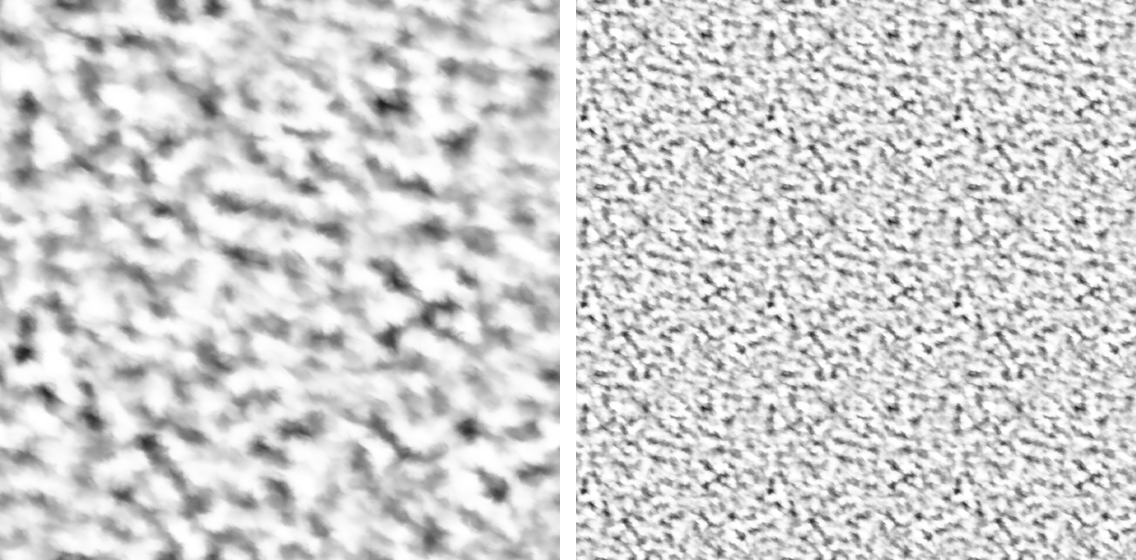
Left, the tile; right, the same tile 3 across and 3 down.
Give the GLSL for this texture map, as a Shadertoy shader.

```glsl
const float TAU = 6.2831853;

// Wraps a lattice cell; each horizontal repeat also shifts rows by the shear
ivec2 wrapCell(ivec2 cell, ivec2 period, int shear) {
    int turn = int(floor(float(cell.x) / float(period.x)));
    cell -= turn * ivec2(period.x, shear);
    int row = cell.y - period.y * int(floor(float(cell.y) / float(period.y)));
    return ivec2(cell.x, row);
}

// Integer hash to 0..1
float hash(ivec2 cell, int seed) {
    uint h = uint(cell.x) * 1597334677u ^ uint(cell.y) * 3812015801u;
    h ^= uint(seed) * 2654435769u;
    h = (h ^ (h >> 16)) * 2146121005u;
    h = (h ^ (h >> 15)) * 2221713035u;
    h ^= h >> 16;
    return float(h & 0xffffffu) / 16777216.0;
}

// Slope at one lattice corner, in a random direction
float corner(ivec2 cell, vec2 offset, ivec2 period, int shear, int seed) {
    float angle = TAU * hash(wrapCell(cell, period, shear), seed);
    return dot(vec2(cos(angle), sin(angle)), offset);
}

// Tiling gradient noise on a tilted lattice
float noise(vec2 uv, ivec2 period, int shear, int seed) {
    vec2 p = uv * vec2(period) + vec2(0.0, uv.x * float(shear));
    ivec2 cell = ivec2(floor(p));
    vec2 f = fract(p);
    vec2 s = f * f * f * (f * (f * 6.0 - 15.0) + 10.0);
    float a = corner(cell, f, period, shear, seed);
    float b = corner(cell + ivec2(1, 0), f - vec2(1, 0), period, shear, seed);
    float c = corner(cell + ivec2(0, 1), f - vec2(0, 1), period, shear, seed);
    float d = corner(cell + ivec2(1, 1), f - vec2(1, 1), period, shear, seed);
    return mix(mix(a, b, s.x), mix(c, d, s.x), s.y);
}

// Folded noise: sharp creases at several scales, centred near zero
float creases(vec2 uv, int seed) {
    float sum = -0.3;
    float gain = 1.0;
    ivec2 period = ivec2(20, 26);
    int shear = 6;
    for (int i = 0; i < 4; i++) {
        sum += gain * abs(noise(uv, period, shear, seed + i));
        gain *= 0.45;
        period *= 2;
        shear *= 2;
    }
    return sum;
}

// Soft slanted blobs, scaled to unit deviation
float blobs(vec2 uv) {
    float sum = noise(uv, ivec2(15, 21), 5, 11)
              + noise(uv + vec2(0.37, 0.61), ivec2(18, 24), 6, 23)
              + 0.4 * noise(uv, ivec2(33, 43), 9, 37);
    float strength = 1.0 + 0.6 * noise(uv, ivec2(5, 6), 1, 41);
    return strength * sum / 0.317;
}

// Flattens the highs to white and keeps a straight slope in the shadows
float tone(float level) {
    const float knee = 0.5;
    const float whiteStart = 0.6;
    const float contrast = 0.21;
    return 1.0 - contrast * knee * log(1.0 + exp((whiteStart - level) / knee));
}

void mainImage(out vec4 fragColor, in vec2 fragCoord) {
    vec2 uv = fragCoord / iResolution.xy;

    // Creased warp breaks the bright rims into wisps
    vec2 fold = vec2(creases(uv, 50), creases(uv, 70));
    float level = blobs(uv + 0.016 * fold) + 0.4 * fold.y;

    fragColor = vec4(vec3(clamp(tone(level), 0.0, 1.0)), 1.0);
}
```
